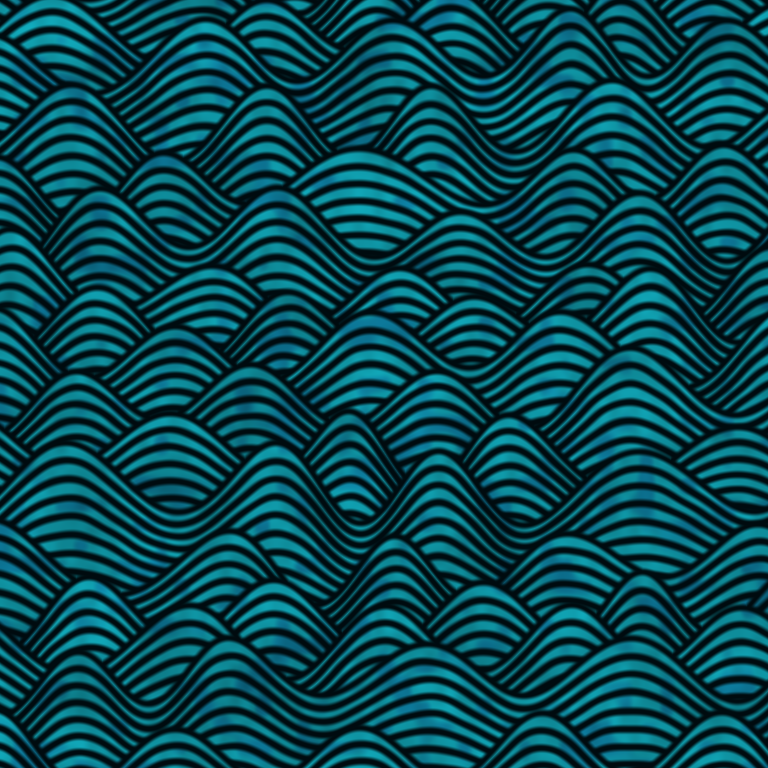
A three.js fragment shader for this pattern:

```glsl
varying vec2 vUv;

#define ROWS 16.0
#define WAVES 4.2
#define SWELL 0.043
#define BAND_PITCH 0.019
#define FLATTEN 4.5
#define LINE_CORE 0.0015
#define LINE_EDGE 0.0078
#define INK vec3(0.0, 0.045, 0.06)
#define TEAL vec3(0.06, 0.59, 0.65)
#define BLUE vec3(0.04, 0.38, 0.54)

const float TAU = 6.2831853;

float hash(vec2 p) {
  vec3 q = fract(vec3(p.xyx) * 0.1031);
  q += dot(q, q.yzx + 33.33);
  return fract((q.x + q.y) * q.z);
}

float noise(vec2 p) {
  vec2 cell = floor(p);
  vec2 f = fract(p);
  f = f * f * (3.0 - 2.0 * f);
  float low = mix(hash(cell), hash(cell + vec2(1.0, 0.0)), f.x);
  float high = mix(hash(cell + vec2(0.0, 1.0)), hash(cell + 1.0), f.x);
  return mix(low, high, f.y);
}

// Height of a wave above its row's base line, with uneven hills.
float waveLift(float x, float row) {
  float seed = row * 7.0 + 90.0;
  float stagger = 0.5 * row + 0.35 * (hash(vec2(seed, 3.0)) - 0.5);
  float drift = 0.35 * (noise(vec2(x * 3.0 + 20.0, seed)) - 0.5);
  float height = SWELL * mix(0.7, 1.25, noise(vec2(x * 4.0 + 50.0, seed + 2.0)));
  float rise = 0.04 * (noise(vec2(x * 3.5 + 80.0, seed + 4.0)) - 0.5);
  return height * cos(TAU * (x * WAVES + stagger + drift)) + rise;
}

float rowBase(float row) {
  return (row + 0.5 + 0.8 * (hash(vec2(row + 40.0, 11.0)) - 0.5)) / ROWS;
}

// Brightness of the nested bands; lower rows cover the rows above.
float waveBands(vec2 p, out float owner) {
  float gap = 1.0;
  float light = 0.0;
  owner = 0.0;
  for (int i = -3; i < 21; i++) {
    float row = float(i);
    float lift = waveLift(p.x, row);
    float slope = (waveLift(p.x + 0.002, row) - waveLift(p.x - 0.002, row)) / 0.004;
    float below = rowBase(row) + lift - p.y;
    if (below > 0.0) {
      // Deeper bands flatten, so the pitch opens under each crest.
      float stretch = 1.0 + FLATTEN * lift;
      float depth = below / stretch;
      float bandSlope = slope * max(1.0 - FLATTEN * depth, 0.2);
      float phase = depth / BAND_PITCH;
      float wobble = 0.16 * (noise(p * 28.0 + row * 5.0 + 60.0) - 0.5);
      phase += wobble * smoothstep(0.0, 1.0, phase);
      float toLine = 0.5 - abs(fract(phase) - 0.5);
      toLine *= BAND_PITCH * stretch / sqrt(1.0 + bandSlope * bandSlope);
      light = smoothstep(LINE_CORE, LINE_EDGE, toLine);
      owner = row;
      break;
    }
    gap = min(gap, -below / sqrt(1.0 + slope * slope));
  }
  return light * smoothstep(0.0, 0.007, gap);
}

void main() {
  float row;
  float light = waveBands(vUv, row);

  // Mottled dye with small bluish stains.
  float patchTone = noise(vUv * 13.0 + row * 3.7 + 70.0);
  float grain = noise(vUv * vec2(75.0, 55.0) + 30.0);
  float stain = smoothstep(0.55, 0.9, noise(vUv * 38.0 + 15.0));
  vec3 dye = mix(TEAL, BLUE, 0.65 * stain);
  dye *= 0.74 + 0.26 * patchTone + 0.16 * grain;

  gl_FragColor = vec4(mix(INK, dye, light), 1.0);
}
```
